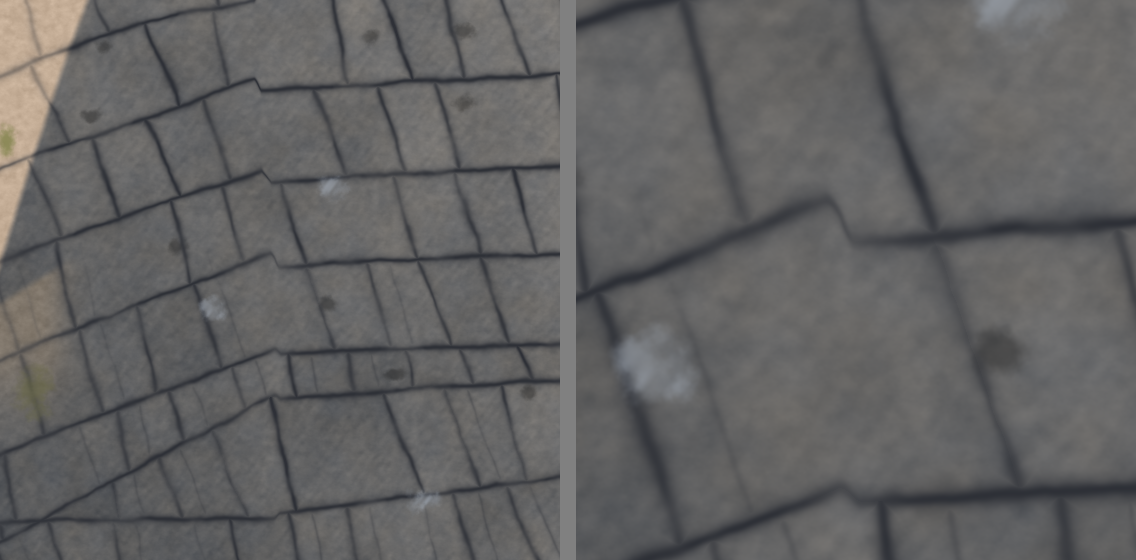
Left: the whole. Right: its middle third, enlarged.
This texture is drawn by a Shadertoy shader. Its source:

```glsl
#define ROWS 8
#define COLUMNS 10
#define PITCH 0.1025
#define BED_WIDTH 0.0056
#define JOINT_WIDTH 0.0052
#define STONE_DARK vec3(0.322, 0.33, 0.342)
#define STONE_LIGHT vec3(0.474, 0.468, 0.462)
#define JOINT_COLOR vec3(0.18, 0.19, 0.215)
#define SUN_COLOR vec3(0.77, 0.68, 0.59)
#define HAZE_COLOR vec3(0.53, 0.485, 0.43)
#define DUST_COLOR vec3(0.60, 0.63, 0.67)
#define LEAF_COLOR vec3(0.40, 0.40, 0.24)

// Height of each bed joint at the left edge, both sides of the seam, and the right edge
const float bedLeft[7] = float[7](0.137, 0.302, 0.464, 0.64, 0.81, 0.97, 0.932);
const float seamLeft[7] = float[7](0.0, 0.14, 0.305, 0.462, 0.635, 0.722, 0.926);
const float seamRight[7] = float[7](-0.02, 0.163, 0.323, 0.477, 0.634, 0.716, 0.92);
const float bedRight[7] = float[7](-0.06, 0.133, 0.297, 0.453, 0.612, 0.677, 0.853);
// Offset of the cross joints in each row, and the two joints left out
const float rowOffset[8] = float[8](0.06, 0.09, 0.083, 0.01, 0.06, 0.013, 0.0, 0.016);
const ivec2 rowGaps[8] = ivec2[8](ivec2(2, 4), ivec2(1, 4), ivec2(4, 8), ivec2(2, 6),
    ivec2(4, 9), ivec2(1, 1), ivec2(1, 6), ivec2(3, 7));

float hash(vec2 p) {
    p = fract(p * vec2(0.1731, 0.2937));
    p += dot(p, p.yx + 31.27);
    return fract((p.x + p.y) * p.x * 17.13);
}

float noise(vec2 p) {
    vec2 i = floor(p), f = fract(p);
    f = f * f * (3.0 - 2.0 * f);
    return mix(mix(hash(i), hash(i + vec2(1, 0)), f.x),
               mix(hash(i + vec2(0, 1)), hash(i + vec2(1, 1)), f.x), f.y);
}

float fbm(vec2 p) {
    float sum = 0.0, weight = 0.5;
    for (int i = 0; i < 4; i++) {
        sum += weight * noise(p);
        p = mat2(1.6, 1.2, -1.2, 1.6) * p + 7.3;
        weight *= 0.5;
    }
    return sum / 0.9375;
}

float seamAt(float y) { return 0.457 + 0.11 * clamp(y - 0.15, 0.0, 0.35); }

float bedHeight(int i, vec2 p) {
    float left = mix(bedLeft[i], seamLeft[i], p.x / 0.46);
    left -= 0.02 * sin(3.14159 * clamp(p.x / 0.46, 0.0, 1.0)) * float(i == 0);
    float right = mix(seamRight[i], bedRight[i], (p.x - 0.46) / 0.54);
    float seam = seamAt(p.y);
    return mix(left, right, smoothstep(seam - 0.007, seam + 0.007, p.x));
}

// Dark core inside a wide soft shoulder
float softLine(float d, float width) {
    d /= width;
    return 0.55 * exp(-1.6 * d * d) + 0.45 * exp(-0.35 * d * d);
}

float blob(vec2 p, vec2 center, vec2 radius) {
    float ragged = 1.1 * (fbm(p * 55.0) - 0.5);
    return 1.0 - smoothstep(0.2, 1.0, length((p - center) / radius) + ragged);
}

void mainImage(out vec4 fragColor, in vec2 fragCoord) {
    vec2 p = fragCoord / iResolution.xy;
    p.y = 1.0 - p.y;
    vec2 q = p + 0.013 * (vec2(fbm(p * 15.0), fbm(p * 15.0 + 40.0)) - 0.5);
    float swell = 0.5 + fbm(p * 22.0 + 11.0);

    // Bed joints, and the row this point lies in
    int row = 0;
    float above = -1.0, below = 2.0, beds = 0.0;
    for (int i = 0; i < ROWS - 1; i++) {
        float height = bedHeight(i, q);
        if (q.y > height) { row++; above = max(above, height); }
        else below = min(below, height);
        beds = max(beds, softLine(q.y - height, BED_WIDTH * swell));
    }
    if (above < -0.5) above = below - 0.16;
    if (below > 1.5) below = above + 0.16;

    // Leaning cross joints with faint hairlines between; each joint starts a new stone
    float middle = 0.5 * (above + below), crossings = 0.0, stone = 0.0;
    for (int k = 0; k < COLUMNS; k++) {
        vec2 id = vec2(k, row) + 3.0;
        float lean = 0.17 + 0.24 * hash(id + 9.0);
        float x = rowOffset[row] + PITCH * float(k) + 0.012 * (hash(id) - 0.5);
        float d = q.x - x - lean * (q.y - middle);
        float hairline = step(0.5, hash(id + 47.0)) * smoothstep(0.4, 0.6, p.y);
        crossings = max(crossings, 0.3 * hairline * softLine(d - 0.4 * PITCH, 0.003));
        if (k == rowGaps[row].x || k == rowGaps[row].y) continue;
        stone += step(0.0, d);
        float depth = 0.65 + 0.35 * hash(id + 21.0);
        crossings = max(crossings, depth * softLine(d, JOINT_WIDTH * swell));
    }

    // Stone faces with mottling, grain and scratches
    float mottle = fbm(p * 8.0 + 3.0);
    float grain = fbm(p * vec2(85.0, 105.0));
    float scratch = noise(mat2(0.8, -0.6, 0.6, 0.8) * p * vec2(150.0, 35.0));
    float tone = 0.52 + 0.7 * (mottle - 0.5) + 0.55 * (grain - 0.5) + 0.2 * (scratch - 0.5);
    tone += 0.24 * (hash(vec2(stone, row) + 5.0) - 0.5);
    tone += 0.32 * (p.x - 0.5) - 0.3 * (p.y - 0.45);
    vec3 color = mix(STONE_DARK, STONE_LIGHT, tone);
    color += vec3(0.012, 0.003, -0.01) * (fbm(p * 22.0 + 60.0) * 2.0 - 0.7);

    // Sparse dark stains
    vec2 cell = floor(p * 8.0);
    vec2 stain = (cell + 0.3 + 0.4 * vec2(hash(cell + 2.0), hash(cell + 13.0))) / 8.0;
    color *= 1.0 - 0.3 * step(0.78, hash(cell + 31.0)) * blob(p, stain, vec2(0.024, 0.018));

    // Sunlit corner and the fainter warm patch below it
    float edge = 0.155 - 0.36 * p.y + 0.07 * p.y * p.y + 0.008 * (mottle - 0.5);
    float sun = 1.0 - smoothstep(-0.008, 0.008, p.x - edge);
    float haze = smoothstep(-0.008, 0.012, p.y - 0.54 + 0.62 * p.x)
        * (1.0 - smoothstep(0.07, 0.15, p.x)) * (1.0 - smoothstep(0.58, 0.8, p.y));
    color = mix(color, HAZE_COLOR + 0.1 * (grain - 0.5), 0.85 * haze);
    color = mix(color, SUN_COLOR + 0.12 * (grain - 0.5), sun);

    // Joints fade in places, most of all where the beds break at the seam
    float wear = 0.6 + 0.5 * smoothstep(0.25, 0.65, fbm(p * 14.0 + 17.0));
    wear *= 1.0 - 0.25 * smoothstep(0.5, 0.1, p.x) * smoothstep(0.4, 0.55, p.y);
    float gap = (p.x - seamAt(p.y)) / 0.025;
    beds *= 1.0 - 0.4 * exp(-gap * gap) * smoothstep(0.25, 0.4, p.y);
    float joints = max(beds * min(wear + 0.1, 1.0), crossings * wear);
    joints *= 1.0 - 0.4 * max(sun, haze);
    color = mix(color, JOINT_COLOR, clamp(joints, 0.0, 1.0));

    // Pale dust marks and fallen leaves
    float dust = blob(p, vec2(0.595, 0.332), vec2(0.04, 0.028))
        + blob(p, vec2(0.378, 0.553), vec2(0.03, 0.03))
        + blob(p, vec2(0.758, 0.892), vec2(0.035, 0.028));
    color = mix(color, DUST_COLOR, 0.75 * dust * (0.4 + 0.6 * scratch));
    color = mix(color, LEAF_COLOR, 0.5 * blob(p, vec2(0.06, 0.70), vec2(0.04, 0.06)));
    color = mix(color, LEAF_COLOR * 1.3, 0.85 * blob(p, vec2(0.012, 0.25), vec2(0.022, 0.04)));
    fragColor = vec4(color, 1.0);
}
```
